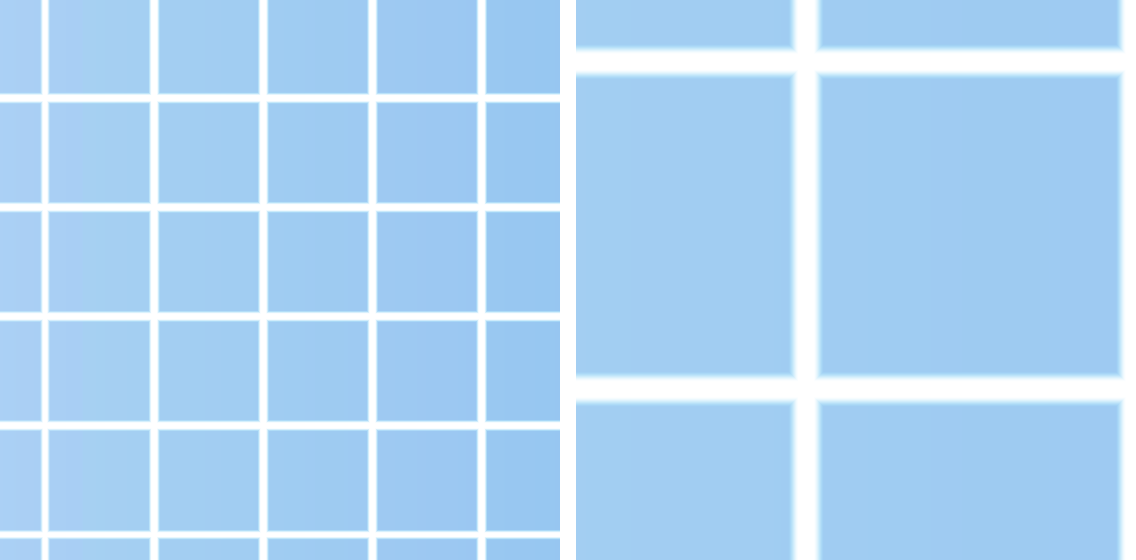
Left: the whole. Right: its middle third, enlarged.
Give the GLSL for this pattern, as a Shadertoy shader.

```glsl
// Soft white square grid over a pale blue field that deepens to the right.
// Lines come from distance to a repeated axis; the first line each way is thinner.
// Each line fades through a cyan fringe, and faint hue bands tint the field.

const float PERIOD = 0.1949;               // spacing of grid lines
const vec2 FIRST_LINE = vec2(0.0805, 0.0452);
const float HALF_WIDTH = 0.0074;           // to the middle of the soft edge
const float THIN_TRIM = 0.0013;            // removed from the first lines
const float SOFTNESS = 0.0031;             // half extent of the edge fade

// Coverage of evenly spaced lines along one axis
float lineCoverage(float position, float firstLine, float pixel) {
    float cell = (position - firstLine) / PERIOD;
    float index = floor(cell + 0.5);
    float distanceToLine = abs(cell - index) * PERIOD;
    float halfWidth = HALF_WIDTH - (index == 0.0 ? THIN_TRIM : 0.0);
    float blur = max(SOFTNESS, 0.75 * pixel);
    return 1.0 - smoothstep(halfWidth - blur, halfWidth + blur, distanceToLine);
}

// Horizontal blue ramp with slightly violet bands
vec3 fieldColor(float x, float pixel) {
    vec3 ramp = mix(vec3(0.661, 0.822, 0.951), vec3(0.591, 0.778, 0.944), x);
    float leftBand = 1.0 - smoothstep(0.148 - pixel, 0.148 + pixel, x);
    float rightBand = smoothstep(0.60, 0.68, x)
                    * (1.0 - smoothstep(0.86 - pixel, 0.86 + pixel, x));
    return ramp + leftBand * vec3(0.008, -0.007, 0.008)
                + rightBand * vec3(0.006, -0.003, 0.004);
}

void mainImage(out vec4 fragColor, in vec2 fragCoord) {
    float pixel = 1.0 / min(iResolution.x, iResolution.y);
    vec2 uv = fragCoord / iResolution.xy;

    // Join both line directions
    float vertical = lineCoverage(uv.x, FIRST_LINE.x, pixel);
    float horizontal = lineCoverage(uv.y, FIRST_LINE.y, pixel);
    float coverage = max(vertical, horizontal);

    // Green and blue fade later than red, leaving a cyan fringe
    vec3 whiteness = pow(vec3(coverage), vec3(1.0, 0.65, 0.5));
    vec3 color = mix(fieldColor(uv.x, pixel), vec3(1.0), whiteness);
    fragColor = vec4(color, 1.0);
}
```
